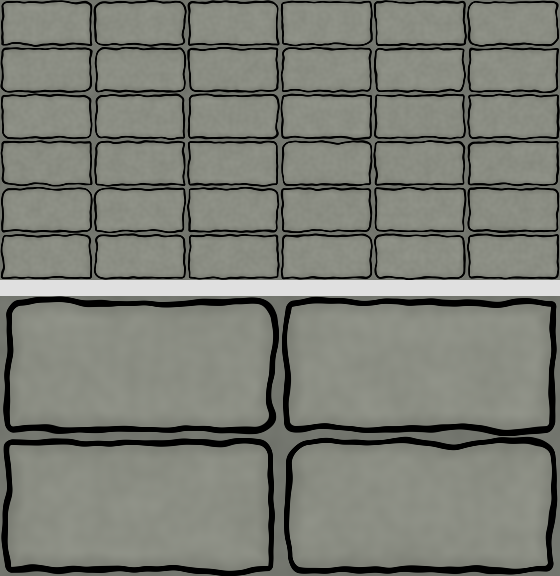
Top: the whole. Bottom: its middle third, enlarged.
Reproduce this pattern procedurally as a Shadertoy shader.

```glsl
// Stacked grey-green stone blocks on a 6 x 6 grid, each with a hand-inked outline.
// Every block is a rounded-box distance field with random corner radii, warped by
// seeded gradient noise; the faint surface mottling uses noise that wraps.

const vec2 GRID = vec2(6.0, 6.0);            // blocks across and down
const vec2 CELL = vec2(2.0, 1.0);            // cell size, in cell heights
const vec2 HALF_BLOCK = vec2(0.945, 0.453);
const float LINE_HALF_WIDTH = 0.021;
const vec3 STONE = vec3(0.545, 0.555, 0.515);
const vec3 MORTAR = vec3(0.45, 0.46, 0.43);

// Three random values in 0..1 from whole-number coordinates
vec3 hash3(vec3 p) {
    uvec3 v = uvec3(ivec3(p)) * 1664525u + 1013904223u;
    v.x += v.y * v.z; v.y += v.z * v.x; v.z += v.x * v.y;
    v ^= v >> 16u;
    v.x += v.y * v.z; v.y += v.z * v.x; v.z += v.x * v.y;
    return vec3(v >> 8u) / 16777216.0;
}

float cornerGradient(vec2 lattice, vec2 offset, vec2 period, float seed) {
    float angle = 6.28319 * hash3(vec3(mod(lattice, period), seed)).x;
    return dot(vec2(cos(angle), sin(angle)), offset);
}

// Gradient noise, about -0.7..0.7, repeating after a whole-number period
float gradientNoise(vec2 p, vec2 period, float seed) {
    vec2 i = floor(p), f = fract(p);
    vec2 w = f * f * f * (f * (f * 6.0 - 15.0) + 10.0);
    vec2 e = vec2(1.0, 0.0);
    float low = mix(cornerGradient(i, f, period, seed),
                    cornerGradient(i + e.xy, f - e.xy, period, seed), w.x);
    float high = mix(cornerGradient(i + e.yx, f - e.yx, period, seed),
                     cornerGradient(i + e.xx, f - e.xx, period, seed), w.x);
    return mix(low, high, w.y);
}

float roundedBox(vec2 p, vec2 halfSize, float radius) {
    vec2 q = abs(p) - halfSize + radius;
    return length(max(q, 0.0)) + min(max(q.x, q.y), 0.0) - radius;
}

// Uneven edge offset: broad bends plus small nicks
float wobble(vec2 p, float seed) {
    vec2 period = vec2(64.0);
    return 0.055 * gradientNoise(p * 2.3 + 16.0, period, seed)
         + 0.022 * gradientNoise(p * 5.7 + 32.0, period, seed + 1.0);
}

// Signed distance to one block, p measured from its centre
float blockDistance(vec2 p, vec2 id) {
    float seed = 10.0 + 4.0 * (id.x + GRID.x * id.y);
    vec2 warped = p + vec2(wobble(p, seed), wobble(p, seed + 2.0));
    float chance = hash3(vec3(id, 3.0 + dot(step(0.0, p), vec2(1.0, 2.0)))).y;
    float radius = mix(0.025, 0.17, chance * chance);
    return roundedBox(warped, HALF_BLOCK, radius);
}

// Soft blotches and fine grain across the whole canvas
float mottling(vec2 uv) {
    vec2 blotches = GRID * CELL * 3.0;
    vec2 grain = GRID * CELL * 9.0;
    return 0.022 * gradientNoise(uv * blotches, blotches, 1.0)
         + 0.022 * gradientNoise(uv * grain, grain, 2.0);
}

void mainImage(out vec4 fragColor, in vec2 fragCoord) {
    vec2 uv = fragCoord / iResolution.xy;
    vec2 cell = uv * GRID;
    vec2 id = mod(floor(cell), GRID);
    float pixel = GRID.y / iResolution.y;

    float d = blockDistance((fract(cell) - 0.5) * CELL, id);

    // Stone face, slightly darker towards its rim
    float rim = smoothstep(-0.13, -0.01, d);
    vec3 stone = STONE * (1.0 - 0.1 * rim) + 0.008 * (hash3(vec3(id, 9.0)).z - 0.5);
    vec3 color = mix(stone, MORTAR, smoothstep(-0.5 * pixel, 0.5 * pixel, d));
    color += mottling(uv);

    // Ink outline
    float ink = 1.0 - smoothstep(-0.5 * pixel, 0.5 * pixel, abs(d) - LINE_HALF_WIDTH);
    fragColor = vec4(mix(color, vec3(0.0), ink), 1.0);
}
```
